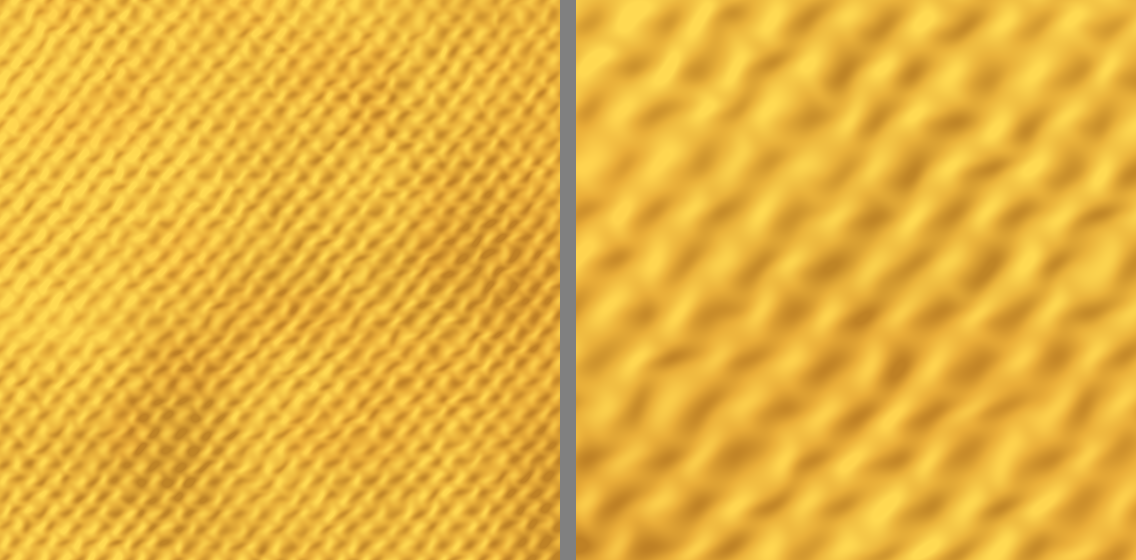
Left, the full canvas; right, a detail of the centre.
This texture is drawn by a three.js fragment shader. Its source:

```glsl
// Golden woven cloth with staggered pits, stepped diagonal ridges and soft folds.
varying vec2 vUv;

const float TAU = 6.2831853;
const vec2 REPEATS = vec2(22.0, 17.5); // pit pairs across and down

float hash(vec2 p) {
  return fract(sin(dot(p, vec2(127.1, 311.7))) * 43758.5453);
}

float noise(vec2 p) {
  vec2 i = floor(p);
  vec2 f = fract(p);
  f = f * f * (3.0 - 2.0 * f);
  return mix(mix(hash(i), hash(i + vec2(1.0, 0.0)), f.x),
             mix(hash(i + vec2(0.0, 1.0)), hash(i + 1.0), f.x), f.y);
}

vec2 noise2(vec2 p) {
  return vec2(noise(p), noise(p + 41.3)) - 0.5;
}

// Soft round patch, 1 at its centre
float patchAt(vec2 p, vec2 centre, vec2 radius) {
  vec2 d = (p - centre) / radius;
  return exp(-dot(d, d));
}

// Leans the columns a little and pulls the threads into gentle curves
vec2 drape(vec2 p) {
  float lean = 0.07 * p.y * (1.0 - 0.4 * p.x);
  vec2 bend = vec2(0.008 * sin(p.y * 6.0 + p.x * 2.0) - lean,
                   0.006 * sin(p.x * 4.2 - p.y * 1.5));
  return p + bend + 0.012 * noise2(p * 3.5);
}

// Weave height: low in staggered pits, high along rising stepped ridges
float weave(vec2 cell, float diagonal) {
  // Each thread crossing runs upright, then steps across to the next
  cell.x -= 0.045 * sin(2.0 * TAU * cell.y);
  float rising = cos(TAU * (cell.x - cell.y));
  float falling = cos(TAU * (cell.x + cell.y));
  float height = -mix(falling, rising, diagonal);
  // Upright highlights on the raised threads
  float sliver = cos(TAU * (cell.x * 2.0 - 0.12)) * (0.5 + 0.5 * height);
  float rows = cos(2.0 * TAU * cell.y) * (0.5 - 0.5 * height);
  return height + 0.16 * sliver - 0.14 * rows;
}

// Broad light and shade of the folds
float folds(vec2 p) {
  float shade = 0.14 * (p.y - p.x);
  shade -= 0.21 * patchAt(p, vec2(0.31, 0.22), vec2(0.09, 0.22));
  shade -= 0.20 * patchAt(p, vec2(0.92, 0.56), vec2(0.17, 0.16));
  shade -= 0.23 * patchAt(p, vec2(0.98, 0.12), vec2(0.10, 0.24));
  shade -= 0.08 * patchAt(p, vec2(0.45, 0.46), vec2(0.12, 0.09));
  shade += 0.17 * patchAt(p, vec2(0.10, 0.41), vec2(0.18, 0.11));
  shade += 0.08 * patchAt(p, vec2(0.12, 0.90), vec2(0.30, 0.25));
  return shade + 0.22 * (noise(p * 6.0 + 7.0) - 0.5);
}

vec3 goldRamp(float tone) {
  vec3 ochre = vec3(0.75, 0.52, 0.15);
  vec3 gold = vec3(0.915, 0.695, 0.23);
  vec3 yellow = vec3(1.0, 0.85, 0.32);
  vec3 low = mix(ochre, gold, clamp(tone / 0.5, 0.0, 1.0));
  return mix(low, yellow, clamp((tone - 0.5) / 0.5, 0.0, 1.0));
}

void main() {
  vec2 p = vUv;

  // Uneven thread positions
  vec2 cell = drape(p) * REPEATS;
  cell += 0.20 * noise2(cell * 1.9);

  // Folds flatten the relief and even out the diagonals
  float crease = patchAt(p, vec2(0.11, 0.41), vec2(0.17, 0.045));
  float slack = patchAt(p, vec2(0.29, 0.24), vec2(0.09, 0.17));
  float selvage = patchAt(p, vec2(0.82, 1.0), vec2(0.35, 0.05));
  float diagonal = mix(0.58, 0.74, noise(p * 4.0 + 19.0));
  diagonal = mix(diagonal, 0.5, 0.8 * max(slack, selvage));
  float relief = 0.39 * (1.0 - 0.45 * max(crease, selvage));
  relief *= 0.78 + 0.44 * noise(cell * 0.9 + 5.0);

  // Weave, fold shading and wear
  float tone = 0.58 + relief * weave(cell, diagonal) + folds(p);
  tone += 0.15 * (noise(cell * 2.3 + 11.0) - 0.5);
  tone += 0.10 * (noise(cell * 4.1 + 23.0) - 0.5);
  tone += 0.08 * crease * cos(TAU * cell.y);

  // Warm stains
  float stain = smoothstep(0.55, 0.85, noise(p * 9.0 + 3.0));
  stain = max(stain * 0.6, 0.7 * patchAt(p, vec2(0.95, 0.5), vec2(0.12, 0.5)));
  vec3 colour = goldRamp(clamp(tone, 0.0, 1.0));
  colour *= mix(vec3(1.0), vec3(1.0, 0.955, 0.94), stain);

  gl_FragColor = vec4(colour, 1.0);
}
```
